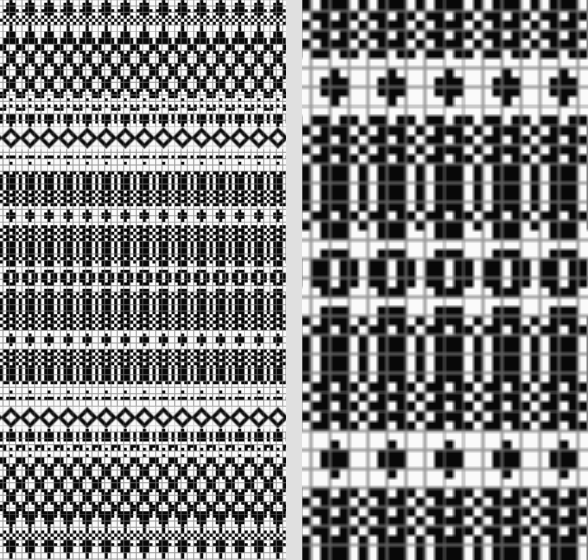
Left, the full canvas; right, a detail of the centre.
Reproduce this pattern procedurally as a Shadertoy shader.

```glsl
// Monochrome woven border: mirrored bands of blocks, lattice and soft diamonds on a thin grid.
#define REPEATS 15.0
#define CELLS 6.0        // threads in one repeat
#define AXIS_X 0.574     // first motif centre, in repeats
#define AXIS_Y 0.504     // mirror line, in canvas heights
#define LINE_WIDTH 0.30  // grid line, in threads
#define LINE_TONE 0.48
#define LINE_OPACITY 0.75
#define SOFTNESS 0.42    // edge blur, in threads
#define INK 0.03
#define PAPER 0.98
#define SAMPLES 4

// Centre strip crossed by short dashes
bool crossBand(float c, float k) {
    if (k < 2.0) return c == 1.0 || c == 2.0;
    return k != 3.0 && c <= 1.0;
}

// Vertical stripes with small windows around a row of crosses
bool stripeBand(float c, float k) {
    float q = floor(abs(k - 19.5));
    if (q < 2.0) return c <= 1.0 - q;
    if (q < 3.0) return false;
    bool solid = q >= 8.0 && q <= 11.0;
    bool windowRow = mod(q, 2.0) == 1.0 && !solid;
    return windowRow ? (c == 1.0 || c == 2.0) : c != 2.0;
}

// Rows of bricks, dashes and checks
bool brickBand(float c, float k) {
    if (k == 52.0 || k == 55.0) return false;
    if (k == 48.0 || k == 56.0) return c == 0.0;
    if (k == 53.0) return c >= 2.0;
    if (k == 54.0) return mod(c + k, 2.0) < 1.0;
    return c != 2.0;
}

// Crossing zigzags
bool latticeBand(float c, float k) {
    float zigzag = 0.75 * abs(mod(k - 57.0, 8.0) - 4.0);
    return abs(c - zigzag) < 1.1;
}

// Stepped peaks separated by checks
bool peakBand(float c, float k) {
    if (k < 80.0) return c <= (79.0 - k) * 0.5;
    if (k < 83.0) return mod(c + k, 2.0) < 1.0;
    if (k < 84.0) return c <= 1.0;
    return c <= (88.0 - k) * 0.6;
}

// c: thread distance from the motif centre, k: row distance from the mirror line
bool blockInk(float c, float k) {
    if (k < 5.0) return crossBand(c, k);
    if (k < 34.0) return stripeBand(c, k);
    if (k < 41.0) return (k == 36.0 && c == 0.0) || (k == 38.0 && c != 2.0);
    if (k < 48.0) return false;
    if (k < 57.0) return brickBand(c, k);
    if (k < 74.0) return latticeBand(c, k);
    return peakBand(c, k);
}

// Blurred diamond ring in its own band
float diamondInk(vec2 p) {
    float x = abs(mod(p.x + 0.5 * CELLS, CELLS) - 0.5 * CELLS);
    float d = x + abs(abs(p.y) - 44.0);
    return 1.0 - smoothstep(0.3, 1.4, abs(d - 2.5));
}

float weave(vec2 p) {
    vec2 cell = floor(p + 0.5);
    float c = abs(mod(cell.x + 3.0, CELLS) - 3.0);
    float k = abs(cell.y);
    bool diamonds = k >= 41.0 && k < 48.0;
    float ink = diamonds ? diamondInk(p) : float(blockInk(c, k));
    float tone = mix(PAPER, INK, ink);

    // Grid lines on every second thread edge
    vec2 edge = abs(mod(p + 0.5, 2.0) - 1.0);
    float line = step(1.0 - 0.5 * LINE_WIDTH, max(edge.x, edge.y));
    return mix(tone, LINE_TONE, line * LINE_OPACITY * (diamonds ? 0.4 : 1.0));
}

void mainImage(out vec4 fragColor, in vec2 fragCoord) {
    float thread = iResolution.x / (REPEATS * CELLS);
    vec2 axis = vec2(AXIS_X * CELLS * thread, AXIS_Y * iResolution.y);
    vec2 p = (fragCoord - axis) / thread;

    // Box filter at least one pixel wide
    float blur = max(SOFTNESS, 1.0 / thread);
    float tone = 0.0;
    for (int j = 0; j < SAMPLES; j++)
        for (int i = 0; i < SAMPLES; i++) {
            vec2 offset = (vec2(i, j) + 0.5) / float(SAMPLES) - 0.5;
            tone += weave(p + offset * blur);
        }
    fragColor = vec4(vec3(tone / float(SAMPLES * SAMPLES)), 1.0);
}
```
